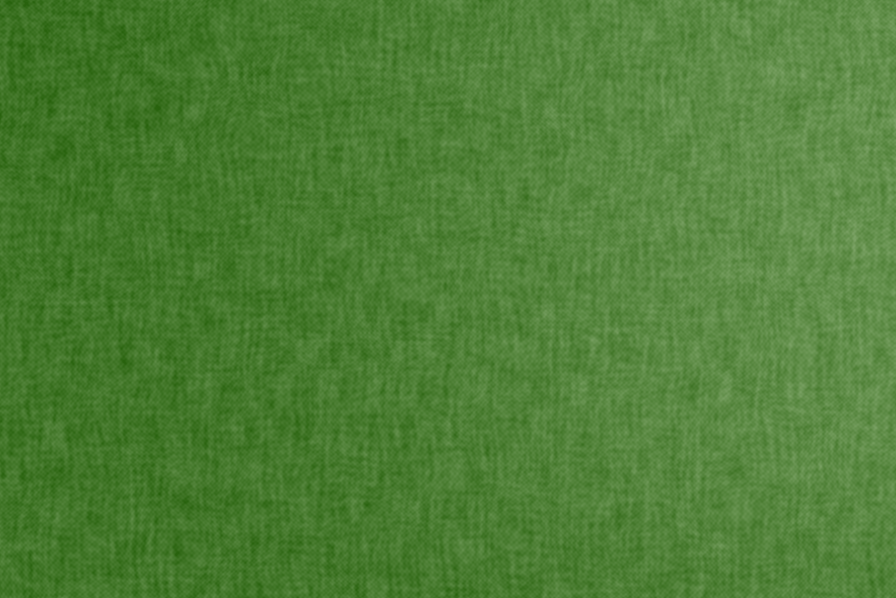
A WebGL 1 fragment shader for this texture:

```glsl
precision highp float;
// Green woven book cloth with fine threads, vertical slubs and soft light from the right.

uniform vec2 u_resolution;

// Colours
const vec3 DEEP_GREEN = vec3(0.24, 0.45, 0.14);
const vec3 PALE_GREEN = vec3(0.41, 0.58, 0.32);

// Light, in units of the canvas height
const vec2 GLOW_CENTRE = vec2(1.5, 0.68);
const float GLOW_RADIUS = 1.35;
const float SHADE_TONE = 0.10;
const float GLOW_GAIN = 0.78;
const float CORNER_SHADE = 0.16;
const float BOTTOM_SHADE = 0.14;

// Cloth: features per canvas height
const float THREADS = 128.0;
const vec2 WARP_SCALE = vec2(112.0, 15.0);
const vec2 WEFT_SCALE = vec2(17.0, 117.0);
const vec2 FUZZ_SCALE = vec2(137.0, 109.0);
const float MOTTLE_SCALE = 24.0;

// Strength of each layer
const float WEAVE_GAIN = 0.11;
const float WARP_GAIN = 0.46;
const float WEFT_GAIN = 0.28;
const float FUZZ_GAIN = 0.42;
const float MOTTLE_GAIN = 0.24;

vec2 gradientAt(vec2 cell) {
  vec3 q = fract(cell.xyx * vec3(0.1031, 0.1030, 0.0973));
  q += dot(q, q.yzx + 33.33);
  float angle = 6.28318 * fract((q.x + q.y) * q.z);
  return vec2(cos(angle), sin(angle));
}

float gradientNoise(vec2 p) {
  vec2 cell = floor(p);
  vec2 f = p - cell;
  vec2 w = f * f * f * (f * (f * 6.0 - 15.0) + 10.0);
  float a = dot(gradientAt(cell), f);
  float b = dot(gradientAt(cell + vec2(1.0, 0.0)), f - vec2(1.0, 0.0));
  float c = dot(gradientAt(cell + vec2(0.0, 1.0)), f - vec2(0.0, 1.0));
  float d = dot(gradientAt(cell + vec2(1.0, 1.0)), f - vec2(1.0, 1.0));
  return mix(mix(a, b, w.x), mix(c, d, w.x), w.y);
}

// Broad light falling off to the left, with a dim corner and lower edge
float lightTone(vec2 p) {
  float reach = length((p - GLOW_CENTRE) * vec2(1.0, 0.8));
  float tone = SHADE_TONE + GLOW_GAIN * (1.0 - smoothstep(0.0, GLOW_RADIUS, reach));
  tone -= CORNER_SHADE * (1.0 - smoothstep(0.0, 0.5, length(p - vec2(0.0, 1.0))));
  tone -= BOTTOM_SHADE * (1.0 - smoothstep(0.0, 0.25, p.y)) * smoothstep(0.3, 1.1, p.x);
  return tone;
}

// Over and under threads, slubs, fuzz and uneven dye
float clothTone(vec2 p) {
  vec2 drift = 0.012 * vec2(gradientNoise(p * 9.0 + 3.7), gradientNoise(p * 9.0 + 41.3));
  vec2 q = p + drift;
  vec2 thread = sin(6.28318 * THREADS * q);
  float weave = thread.x * thread.y;
  float warp = gradientNoise(q * WARP_SCALE + 17.3);
  float weft = gradientNoise(q * WEFT_SCALE + 71.9);
  vec2 turned = vec2(0.92 * q.x - 0.39 * q.y, 0.39 * q.x + 0.92 * q.y);
  float fuzz = gradientNoise(turned * FUZZ_SCALE + 203.1);
  float mottle = gradientNoise(p * MOTTLE_SCALE + 9.4)
               + 0.5 * gradientNoise(p * MOTTLE_SCALE * 2.1 + 57.2);
  return WEAVE_GAIN * weave + WARP_GAIN * warp + WEFT_GAIN * weft
       + FUZZ_GAIN * fuzz + MOTTLE_GAIN * mottle;
}

void main() {
  vec2 p = gl_FragCoord.xy / u_resolution.y;
  float tone = clamp(lightTone(p) + clothTone(p), -0.5, 1.4);
  gl_FragColor = vec4(mix(DEEP_GREEN, PALE_GREEN, tone), 1.0);
}
```
